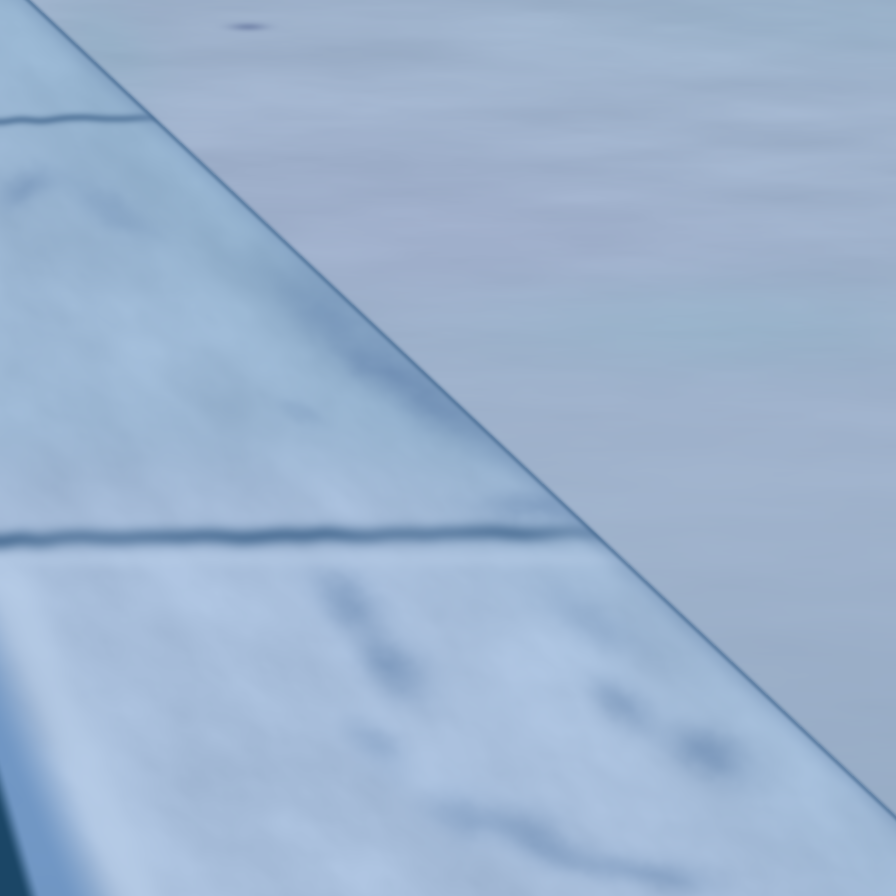
Reproduce this texture procedurally as a Shadertoy shader.

```glsl
// Pale blue stone ledge with two joints, running diagonally beside soft, still water.

const vec3 WATER_HIGH = vec3(0.625, 0.700, 0.800);
const vec3 WATER_LOW  = vec3(0.595, 0.675, 0.775);
const vec3 WATER_CYAN = vec3(0.585, 0.695, 0.785);
const vec3 WATER_LILAC = vec3(0.635, 0.692, 0.805);
const vec3 STONE_PALE = vec3(0.655, 0.742, 0.855);
const vec3 STONE_COOL = vec3(0.585, 0.705, 0.815);
const vec3 STAIN_BLUE = vec3(0.430, 0.550, 0.700);
const vec3 JOINT_BLUE = vec3(0.290, 0.430, 0.580);
const vec3 BEVEL_BLUE = vec3(0.400, 0.560, 0.750);
const vec3 RIDGE_LIGHT = vec3(0.715, 0.800, 0.905);
const vec3 CORNER_TEAL = vec3(0.070, 0.240, 0.360);

const vec2 EDGE_TOP = vec2(0.0326, 1.0);   // where the ledge edge meets the top
const float EDGE_SLOPE = -0.942;
const float JOINT_FAR = 0.866;
const float JOINT_NEAR = 0.398;

float hash(vec2 p) {
    vec3 q = fract(vec3(p.xyx) * 0.1031);
    q += dot(q, q.yzx + 33.33);
    return fract((q.x + q.y) * q.z);
}

float noise(vec2 p) {
    vec2 i = floor(p), f = fract(p);
    f = f * f * (3.0 - 2.0 * f);
    return mix(mix(hash(i), hash(i + vec2(1, 0)), f.x),
               mix(hash(i + vec2(0, 1)), hash(i + vec2(1, 1)), f.x), f.y);
}

float fbm(vec2 p) {
    float sum = 0.0, gain = 0.533;
    for (int i = 0; i < 4; i++) {
        sum += gain * noise(p);
        p = p * 2.03 + 17.3;
        gain *= 0.5;
    }
    return sum;
}

// Soft ellipse, turned by an angle
float blob(vec2 p, vec2 centre, vec2 radius, float angle) {
    float c = cos(angle), s = sin(angle);
    vec2 q = mat2(c, -s, s, c) * (p - centre) / radius;
    return exp(-dot(q, q));
}

float band(float d, float width) {
    return exp(-d * d / (width * width));
}

vec3 waterColour(vec2 p) {
    vec3 col = mix(WATER_LOW, WATER_HIGH, smoothstep(0.1, 0.5, p.y));
    col = mix(col, WATER_LILAC, 0.8 * blob(p, vec2(0.55, 0.72), vec2(0.4, 0.12), -0.2));
    col = mix(col, WATER_CYAN, 0.8 * blob(p, vec2(0.80, 0.635), vec2(0.28, 0.055), 0.0));
    col = mix(col, WATER_CYAN, 0.7 * blob(p, vec2(0.12, 0.95), vec2(0.07, 0.04), -0.7));
    col = mix(col, WATER_CYAN, 0.5 * blob(p, vec2(0.95, 0.98), vec2(0.35, 0.06), 0.0));
    // Flat ripples, finer towards the top
    float ripple = fbm(vec2(p.x * 5.0 + p.y * 2.0, p.y * 32.0)) - 0.5;
    col += ripple * mix(0.025, 0.075, smoothstep(0.4, 0.9, p.y));
    float fleck = blob(p, vec2(0.277, 0.970), vec2(0.020, 0.0045), 0.0);
    return mix(col, vec3(0.43, 0.50, 0.65), 0.75 * fleck);
}

float stainAmount(vec2 p) {
    vec2 w = p + 0.025 * (vec2(fbm(p * 18.0), fbm(p * 18.0 + 40.0)) - 0.5);
    float s = 0.0;
    // Near slab
    s += 0.60 * blob(w, vec2(0.390, 0.330), vec2(0.045, 0.026), -0.5);
    s += 0.60 * blob(w, vec2(0.436, 0.260), vec2(0.045, 0.026), -0.7);
    s += 0.38 * blob(w, vec2(0.420, 0.165), vec2(0.035, 0.020), -0.7);
    s += 0.40 * blob(w, vec2(0.515, 0.090), vec2(0.040, 0.025), -0.5);
    s += 0.50 * blob(w, vec2(0.600, 0.065), vec2(0.065, 0.024), -0.5);
    s += 0.45 * blob(w, vec2(0.725, 0.025), vec2(0.070, 0.020), -0.2);
    s += 0.48 * blob(w, vec2(0.700, 0.212), vec2(0.040, 0.018), -0.6);
    s += 0.65 * blob(w, vec2(0.795, 0.160), vec2(0.045, 0.022), -0.4);
    s += 0.30 * blob(w, vec2(0.660, 0.305), vec2(0.060, 0.022), -0.5);
    // Far slab
    s += 0.45 * blob(w, vec2(0.030, 0.792), vec2(0.040, 0.018), 0.2);
    s += 0.38 * blob(w, vec2(0.130, 0.765), vec2(0.045, 0.018), -0.6);
    s += 0.75 * blob(w, vec2(0.480, 0.550), vec2(0.105, 0.026), -0.62);
    s += 0.50 * blob(w, vec2(0.370, 0.640), vec2(0.090, 0.028), -0.75);
    s += 0.55 * blob(w, vec2(0.600, 0.428), vec2(0.065, 0.016), -0.1);
    s += 0.25 * blob(w, vec2(0.340, 0.535), vec2(0.022, 0.010), -0.4);
    return s * (0.65 + 0.7 * fbm(p * vec2(16.0, 26.0)));
}

float jointAmount(vec2 p, float height, float width) {
    float d = p.y - height - 0.012 * p.x - 0.004 * (noise(p.xx * 22.0) - 0.5);
    return band(d, width) * (0.65 + 0.5 * noise(vec2(p.x * 14.0, height * 30.0)));
}

vec3 stoneColour(vec2 p, float edgeDist) {
    float farSlab = smoothstep(0.42, 0.55, p.y);
    float cool = 0.55 * farSlab + 0.4 * band(edgeDist, 0.12);
    vec3 col = mix(STONE_PALE, STONE_COOL, clamp(cool, 0.0, 1.0));
    // Mottling drawn out along the ledge
    vec2 along = vec2(p.x * 0.8 - p.y * 0.6, p.x * 0.6 + p.y * 0.8);
    col += 0.10 * (fbm(along * vec2(9.0, 15.0)) - 0.5);
    col = mix(col, STAIN_BLUE, clamp(stainAmount(p), 0.0, 0.9));
    // Joints, with a pale lip under the near one
    col = mix(col, RIDGE_LIGHT, 0.4 * band(p.y - JOINT_NEAR + 0.022, 0.010));
    col = mix(col, JOINT_BLUE, 0.80 * jointAmount(p, JOINT_NEAR, 0.0105));
    col = mix(col, JOINT_BLUE, 0.75 * jointAmount(p, JOINT_FAR, 0.0050));
    // Rounded front: ridge, blue bevel, dark corner
    float front = p.x - 0.155 + 0.41 * p.y;
    float below = 1.0 - smoothstep(0.34, 0.39, p.y);
    col = mix(col, RIDGE_LIGHT, 0.75 * below * band(front, 0.030));
    col = mix(col, BEVEL_BLUE, 0.85 * below * (1.0 - smoothstep(-0.085, -0.015, front)));
    float corner = p.x - 0.040 + 0.29 * p.y;
    return mix(col, CORNER_TEAL, 0.9 * (1.0 - smoothstep(-0.014, 0.006, corner)));
}

void mainImage(out vec4 fragColor, in vec2 fragCoord) {
    vec2 p = fragCoord / iResolution.xy;
    float edgeDist = (p.y - EDGE_TOP.y - EDGE_SLOPE * (p.x - EDGE_TOP.x)) / length(vec2(1.0, EDGE_SLOPE));
    float soft = max(0.0015, 1.0 / iResolution.y);
    vec3 col = mix(stoneColour(p, edgeDist), waterColour(p), smoothstep(-soft, soft, edgeDist));
    // Thin shaded rim, with a softer shade on the stone side
    col = mix(col, STAIN_BLUE, 0.35 * band(min(edgeDist, 0.0), 0.014) * step(edgeDist, 0.0));
    col = mix(col, JOINT_BLUE, 0.65 * band(edgeDist + 0.001, 0.0028));
    fragColor = vec4(col, 1.0);
}
```
